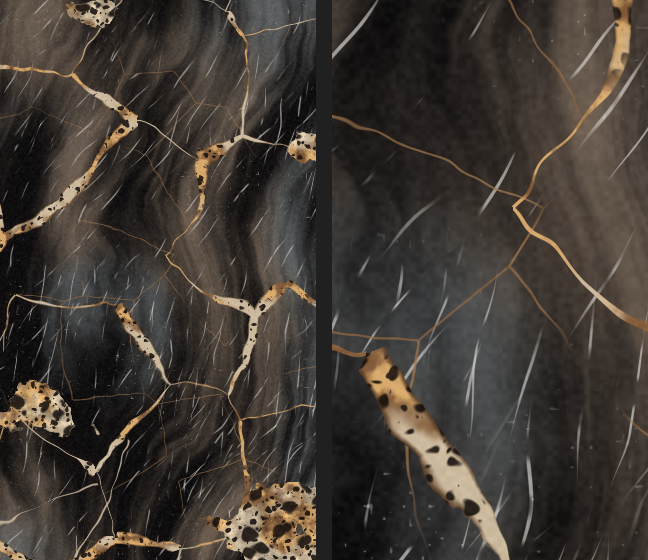
Left, the full canvas; right, a detail of the centre.
A Shadertoy shader for this texture:

```glsl
// Polished black marble with smoky grey bands, pale scratches and porous gold veins.

const vec3 BLACK = vec3(0.055, 0.05, 0.052);
const vec3 SMOKE = vec3(0.39, 0.38, 0.37);
const vec3 RUST = vec3(0.51, 0.36, 0.23);
const vec3 GOLD = vec3(0.84, 0.66, 0.42);
const vec3 CREAM = vec3(0.80, 0.73, 0.62);
const vec3 PORE = vec3(0.10, 0.075, 0.06);

float hash(vec2 p) {
    vec3 q = fract(p.xyx * 0.1031);
    q += dot(q, q.yzx + 33.33);
    return fract((q.x + q.y) * q.z);
}

vec2 hash2(vec2 p) {
    return vec2(hash(p), hash(p + 71.7));
}

float noise(vec2 p) {
    vec2 i = floor(p), f = fract(p);
    f = f * f * (3.0 - 2.0 * f);
    return mix(mix(hash(i), hash(i + vec2(1, 0)), f.x),
               mix(hash(i + vec2(0, 1)), hash(i + 1.0), f.x), f.y);
}

float fbm(vec2 p) {
    float sum = 0.0, amp = 0.52;
    for (int i = 0; i < 5; i++) {
        sum += amp * noise(p);
        p = mat2(1.6, 1.2, -1.2, 1.6) * p + 5.3;
        amp *= 0.5;
    }
    return sum;
}

float blob(vec2 p, vec2 center, vec2 radius) {
    vec2 d = (p - center) / radius;
    return exp(-dot(d, d));
}

float cover(float dist, float width, float soft) {
    return 1.0 - smoothstep(width - soft, width + soft, dist);
}

vec2 warp(vec2 p, float scale, float amount) {
    return p + amount * (vec2(noise(p * scale), noise(p * scale + 43.0)) - 0.5);
}

// Cell borders: x = distance to the crack, y = random per crack, z = random per cell
vec3 cracks(vec2 p, float scale, float seed) {
    vec2 cell = floor(p * scale), local = fract(p * scale);
    vec2 home = vec2(0), toHome = vec2(0);
    float nearest = 9.0, border = 9.0, crackId = 0.0;
    for (int k = 0; k < 9; k++) {
        vec2 g = vec2(k % 3 - 1, k / 3 - 1);
        vec2 r = g + 0.08 + 0.84 * hash2(cell + g + seed) - local;
        if (dot(r, r) < nearest) { nearest = dot(r, r); home = g; toHome = r; }
    }
    for (int k = 0; k < 25; k++) {
        vec2 g = home + vec2(k % 5 - 2, k / 5 - 2);
        vec2 r = g + 0.08 + 0.84 * hash2(cell + g + seed) - local;
        vec2 across = r - toHome;
        if (dot(across, across) < 1e-4) continue;
        float d = dot(0.5 * (r + toHome), normalize(across));
        if (d < border) { border = d; crackId = hash(2.0 * cell + g + home + seed); }
    }
    return vec3(border / scale, crackId, hash(cell + home + seed + 9.0));
}

// Round holes of mixed size
float pores(vec2 p, float scale) {
    vec2 q = warp(p, scale * 1.3, 0.6 / scale) * scale, cell = floor(q);
    float d = 9.0;
    for (int k = 0; k < 9; k++) {
        vec2 g = cell + vec2(k % 3 - 1, k / 3 - 1);
        float size = hash(g + 31.0);
        d = min(d, length(g + hash2(g) - q) - 0.5 * size * size);
    }
    return cover(d, 0.0, 0.1);
}

// Tapered broken strokes along one direction, one per elongated cell
float scratches(vec2 p, float angle, vec2 scale, float seed, float soft) {
    float c = cos(angle), s = sin(angle);
    vec2 q = mat2(c, s, -s, c) * warp(p, 22.0, 0.012) * scale;
    q.y += 7.0 * hash(vec2(floor(q.x), seed));
    vec2 cell = floor(q), f = fract(q);
    float r = hash(cell + seed);
    float center = 0.3 + 0.4 * r + (f.y - 0.5) * 0.5 * (hash(cell + seed + 5.0) - 0.5);
    float taper = smoothstep(0.0, 0.4, f.y) * smoothstep(1.0, 0.6, f.y);
    float line = cover(abs(f.x - center) / scale.x, 0.0012 * taper * r, soft);
    return line * taper * step(0.45, r) * smoothstep(0.3, 0.6, noise(p * 60.0 + seed));
}

float segment(vec2 p, vec2 a, vec2 b) {
    vec2 ab = b - a;
    return length(p - a - ab * clamp(dot(p - a, ab) / dot(ab, ab), 0.0, 1.0));
}

// Smoky stone with folded, nearly upright layers
vec3 stone(vec2 p, float facet) {
    float u = p.x - 0.22 * p.y + 0.22 * fbm(p * 3.0) + 0.03 * facet;
    float cloud = 0.6 * fbm(vec2(u * 11.0, p.y * 2.2)) + 0.4 * fbm(p * 4.0 + 8.0);
    float layers = fbm(vec2(u * 75.0, p.y * 4.0)) - 0.5;
    float glow = 0.17 * blob(p, vec2(0.13, 0.62), vec2(0.05, 0.3))
               + 0.15 * blob(p, vec2(0.36, 0.78), vec2(0.12, 0.2))
               + 0.10 * blob(p, vec2(0.5, 0.52), vec2(0.09, 0.12));
    float light = smoothstep(0.37, 0.78, cloud + glow - 0.035 + 0.10 * (facet - 0.5) + 0.22 * layers);
    vec3 tint = mix(vec3(0.94, 1.0, 1.04), vec3(1.1, 0.98, 0.87), smoothstep(0.35, 0.7, noise(p * 5.0 + 3.0)));
    return mix(BLACK, SMOKE * tint, light);
}

vec3 ore(vec2 p) {
    vec3 metal = mix(RUST, GOLD, smoothstep(0.36, 0.6, fbm(p * 50.0)));
    return mix(metal, CREAM, smoothstep(0.42, 0.62, fbm(p * 16.0 + 9.0)));
}

void mainImage(out vec4 fragColor, in vec2 fragCoord) {
    vec2 p = fragCoord / iResolution.y;
    float soft = 0.8 / iResolution.y;
    vec2 bent = warp(warp(p, 8.0, 0.05), 45.0, 0.008);
    vec3 vein = cracks(bent, 4.2, 17.0);
    vec3 hair = cracks(warp(p, 5.0, 0.06) + 0.004 * noise(p * 70.0), 6.5, 53.0);
    vec3 color = stone(p, vein.z);

    // Pale scratches and dust
    float marks = 0.0;
    for (int i = 0; i < 5; i++) {
        float k = float(i);
        float area = smoothstep(0.42, 0.62, noise(p * 5.0 + k * 13.0));
        marks += area * scratches(p, 0.12 + 0.17 * k, vec2(34.0, 7.0 + k), 11.0 * k, soft);
    }
    float dust = smoothstep(0.9, 1.0, noise(p * 260.0)) * smoothstep(0.4, 0.7, fbm(p * 6.0));
    color = mix(color, vec3(0.78, 0.77, 0.75), min(0.75 * marks + 0.4 * dust, 0.85));
    float white = min(segment(bent, vec2(0.15, 0.0), vec2(0.25, 0.23)),
                      segment(bent, vec2(0.0, 0.08), vec2(0.17, 0.14)) + 0.0012);
    color = mix(color, CREAM, 0.85 * cover(white, 0.0035 * noise(p * 30.0), soft));

    // Hairline cracks
    float seen = smoothstep(0.3, 0.6, noise(p * 11.0 + 20.0)) * step(0.25, hair.y);
    color = mix(color, mix(RUST, GOLD, 0.4 * hair.y), 0.75 * seen * cover(hair.x, 0.0007, soft));

    // Thick veins with a warm halo
    float swell = smoothstep(0.4, 0.9, vein.y) * smoothstep(0.25, 0.65, noise(p * 9.0 + 3.0));
    float width = (0.001 + 0.0115 * swell) * (0.45 + 1.1 * fbm(p * 32.0));
    float body = cover(vein.x, width, soft) * smoothstep(0.05, 0.25, vein.y);
    color += 0.09 * RUST * exp(-vein.x * 70.0) * vein.y;

    // Crusty patches
    float crust = max(max(blob(p, vec2(0.5, 0.06), vec2(0.12, 0.10)), blob(p, vec2(0.06, 0.27), vec2(0.09, 0.07))),
                      max(blob(p, vec2(0.54, 0.73), vec2(0.045, 0.05)), blob(p, vec2(0.18, 0.98), vec2(0.06, 0.03))));
    float patchy = smoothstep(0.57, 0.61, crust + 1.3 * (fbm(p * 17.0) - 0.5));
    float holes = max(pores(p, 95.0), patchy * pores(p + 3.0, 38.0));
    holes *= max(patchy, smoothstep(0.003, 0.006, width));
    vec3 metal = mix(ore(p), RUST * 0.7, smoothstep(0.65, 1.0, vein.x / width) * (1.0 - patchy) * swell);
    metal *= mix(1.0, 0.6 + 0.7 * fbm(p * 70.0), patchy);
    color = mix(color, mix(metal, PORE, 0.9 * holes), max(body, patchy));

    color += 0.05 * (noise(p * 330.0) - 0.5);
    fragColor = vec4(clamp(color, 0.0, 1.0), 1.0);
}
```
